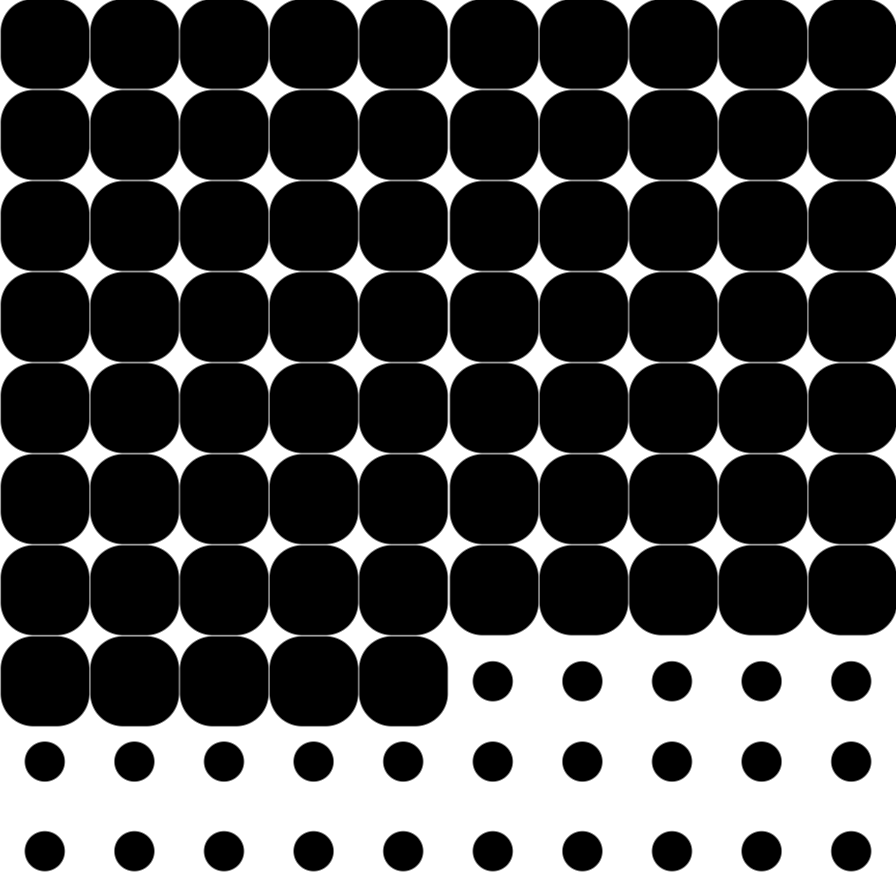
A three.js fragment shader for this pattern:

```glsl
varying vec2 vUv;

const vec3 PAPER = vec3(1.0);
const vec3 INK = vec3(0.0);
const int GRID = 10;
const float FILLED_COUNT = 75.0;
const float PITCH = 0.1;
const float TILE_PITCH = 0.10162;
const float EDGE = 0.002;

float roundedBox(vec2 p, vec2 halfSize, float radius) {
  vec2 q = abs(p) - halfSize + radius;
  return length(max(q, 0.0)) + min(max(q.x, q.y), 0.0) - radius;
}

float disc(vec2 p, float radius) {
  return length(p) - radius;
}

// Linear coverage lets neighbouring edges share a thin gap
float coverage(float dist, float width) {
  return clamp(0.5 - dist / width, 0.0, 1.0);
}

// Tiles are a little taller than wide; the right half sits slightly apart
vec2 tileCenter(float col, float row) {
  float nudge = mix(0.0003, 0.0016, step(5.0, col));
  return vec2((col + 0.5) * PITCH + nudge, 1.0018 - (row + 0.5) * TILE_PITCH);
}

// The first dot row lines up with the last tile row
vec2 dotCenter(float col, float row) {
  float y = row < 8.0 ? tileCenter(col, row).y : 1.0 - (row + 0.5) * PITCH;
  return vec2((col + 0.5) * PITCH, y);
}

float cellDistance(vec2 uv, float col, float row) {
  if (row * float(GRID) + col < FILLED_COUNT) {
    return roundedBox(uv - tileCenter(col, row), vec2(0.0495, 0.0502), 0.0365);
  }
  return disc(uv - dotCenter(col, row), 0.0223);
}

void main() {
  // Cells count from the upper left, row by row
  float ink = 0.0;
  for (int row = 0; row < GRID; row++) {
    for (int col = 0; col < GRID; col++) {
      ink += coverage(cellDistance(vUv, float(col), float(row)), EDGE);
    }
  }
  gl_FragColor = vec4(mix(PAPER, INK, min(ink, 1.0)), 1.0);
}
```
